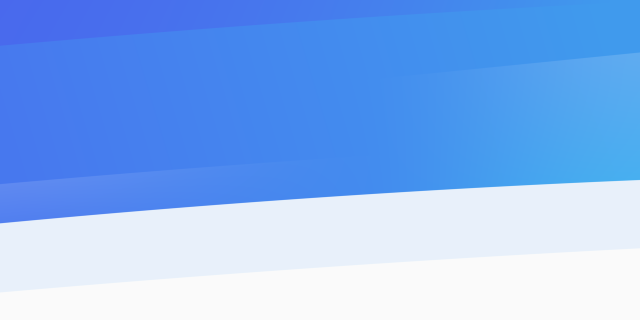
Write a WebGL 1 fragment shader that draws this background.

```glsl
precision mediump float;
// Blue gradient header of overlapping translucent waves above pale and white sweeps.

uniform vec2 u_resolution;

#define BLUE_LEFT   vec3(0.280, 0.470, 0.935)
#define BLUE_RIGHT  vec3(0.250, 0.605, 0.930)
#define INDIGO      vec3(0.285, 0.410, 0.930)
#define CYAN        vec3(0.280, 0.690, 0.940)
#define PALE        vec3(0.908, 0.943, 0.980)
#define PAPER       vec3(0.980, 0.980, 0.980)
#define SHEEN_LEFT  0.13
#define SHEEN_RIGHT 0.17

// Height of a rising edge from its left height, total rise and upward bow.
float sweep(float x, float left, float rise, float bow) {
  return left + rise * x + bow * x * (1.0 - x);
}

// Antialiased coverage of the area below an edge.
float below(float y, float edge) {
  float blur = 0.7 / u_resolution.y;
  return 1.0 - smoothstep(edge - blur, edge + blur, y);
}

void main() {
  vec2 uv = gl_FragCoord.xy / u_resolution;
  float x = uv.x;
  float y = uv.y;

  // Edges of the layers
  float topEdge = sweep(x, 0.857, 0.138, 0.040);
  float rightEdge = sweep(x, 0.636, 0.200, 0.000);
  float leftEdge = sweep(x, 0.4245, 0.138, 0.040);
  float paleEdge = sweep(x, 0.302, 0.1355, 0.053);
  float paperEdge = sweep(x, 0.086, 0.138, 0.036);

  // Slanted base gradient
  float slant = clamp(x + 0.15 * (y - 0.6), 0.0, 1.0);
  vec3 color = mix(BLUE_LEFT, BLUE_RIGHT, slant);

  // Indigo wave along the top, fading rightward
  float indigoFade = clamp(0.95 - x + 0.4 * (y - 0.95), 0.0, 1.0);
  color = mix(color, INDIGO, (1.0 - below(y, topEdge)) * indigoFade);

  // Right wave: cyan toward the lower corner, pale sheen under its edge
  float rightFade = smoothstep(0.55, 1.05, x);
  float rightDepth = clamp((rightEdge - y) / (rightEdge - paleEdge), 0.0, 1.0);
  float rightMask = below(y, rightEdge) * rightFade;
  color = mix(color, CYAN, rightMask * rightDepth);
  color = mix(color, vec3(1.0), rightMask * SHEEN_RIGHT * (1.0 - rightDepth));

  // Left wave: pale sheen fading rightward and down
  float leftFade = 1.0 - smoothstep(0.0, 0.62, x);
  float leftDepth = clamp((leftEdge - y) / (leftEdge - paleEdge), 0.0, 1.0);
  float leftSheen = SHEEN_LEFT * leftFade * (1.0 - 0.6 * leftDepth);
  color = mix(color, vec3(1.0), below(y, leftEdge) * leftSheen);

  // Pale and white sweeps at the bottom
  color = mix(color, PALE, below(y, paleEdge));
  color = mix(color, PAPER, below(y, paperEdge));

  gl_FragColor = vec4(color, 1.0);
}
```
